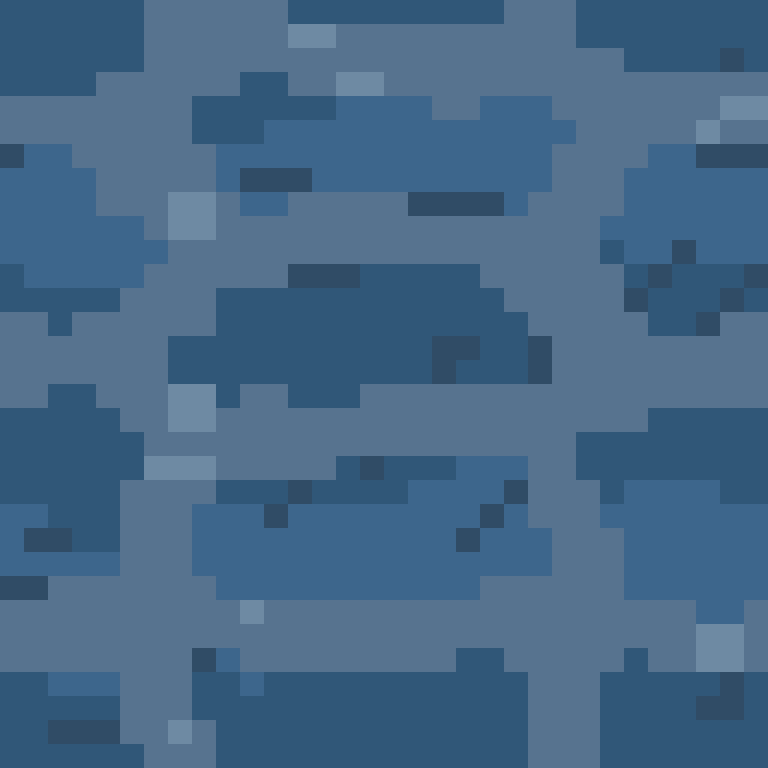
Write a three.js fragment shader that draws this pattern.

```glsl
// Tiling pixel-art water: a pale web of ripples over blue cells with dark flecks and glints.
varying vec2 vUv;

const float TAU = 6.283185;
const float GRID = 32.0;

float hash(float n) {
  return fract(sin(n * 12.9898 + 4.137) * 43758.55);
}

// Shortest offset on the repeating unit square
vec2 wrapped(vec2 d) {
  return d - floor(d + 0.5);
}

// Cell centres: three in the outer column, four in the inner one
vec2 cellCentre(float i) {
  vec2 jitter = 0.03 * (vec2(hash(i + 3.0), hash(i + 17.0)) - 0.5);
  vec2 c = i < 2.5 ? vec2(0.0, 0.015 + i / 3.0) : vec2(0.46, 0.06 + (i - 3.0) / 4.0);
  return c + jitter;
}

// Distance to the nearest border of flattened Voronoi cells
float borderDistance(vec2 p) {
  vec2 flatten2 = vec2(1.0, 4.6);
  vec2 nearest = vec2(0.0);
  float best = 9.0;
  for (int i = 0; i < 7; i++) {
    vec2 d = wrapped(cellCentre(float(i)) - p);
    float s = dot(d * d, flatten2);
    if (s < best) {
      best = s;
      nearest = d;
    }
  }
  float edge = 9.0;
  for (int i = 0; i < 7; i++) {
    vec2 d = wrapped(cellCentre(float(i)) - p);
    vec2 slope = flatten2 * (d - nearest);
    if (dot(slope, slope) > 0.0001) {
      edge = min(edge, 0.5 * (dot(d * d, flatten2) - best) / length(slope));
    }
  }
  return edge;
}

// Short stepped stroke: level, diagonal or upright
float stroke(vec2 block, float id, float slot, float width, float tilt) {
  vec2 start = floor(GRID * vec2(hash(id), fract(slot + 0.05 * hash(id + 0.3))));
  float turn = hash(id + 0.6) + tilt;
  vec2 dir = turn < 0.58 ? vec2(1.0, 0.0) : turn < 0.85 ? vec2(1.0) : vec2(0.0, 1.0);
  float steps = floor(1.0 + 2.4 * hash(id + 0.8));
  vec2 d = GRID * wrapped((block - start) / GRID);
  d -= dir * clamp(floor(dot(d, dir) / dot(dir, dir) + 0.5), 0.0, steps);
  return step(-0.5, d.x) * step(d.x, width - 0.5) * step(abs(d.y), 0.5);
}

void main() {
  vec2 block = floor(fract(vUv) * GRID);
  vec2 p = (block + 0.5) / GRID;

  // Ripple web with wavy, uneven lines
  vec2 bent = p + vec2(0.012 * sin(TAU * (3.0 * p.y + p.x)),
                       0.014 * sin(TAU * (2.0 * p.x + p.y) + 1.0));
  bent.y += 0.007 * sin(TAU * (5.0 * p.x - 2.0 * p.y));
  float halfWidth = 0.047 + 0.007 * sin(TAU * (3.0 * p.x - 2.0 * p.y) + 2.0);
  bool onWeb = borderDistance(bent) < halfWidth;

  // Two broad lighter bands across the cells
  float band = -cos(2.0 * TAU * p.y + 0.5 * sin(TAU * p.x + 0.4));
  band += 0.22 * sin(TAU * (3.0 * p.x + p.y)) + 0.12 * sin(TAU * (5.0 * p.x - 3.0 * p.y));

  // Scattered flecks and glints
  float fleck = 0.0;
  float glint = 0.0;
  for (int i = 0; i < 32; i++) {
    float n = float(i);
    fleck = max(fleck, stroke(block, n + 41.0, n / 32.0, 1.0, 0.0));
    if (i < 17) glint = max(glint, stroke(block, n + 90.0, n / 17.0, 2.0, 0.25));
  }

  vec3 deepBlue = vec3(0.19, 0.34, 0.47);
  vec3 midBlue = vec3(0.24, 0.40, 0.55);
  vec3 shadow = vec3(0.19, 0.30, 0.40);
  vec3 ripple = vec3(0.34, 0.45, 0.56);
  vec3 shine = vec3(0.43, 0.54, 0.64);

  vec3 water = mix(mix(deepBlue, midBlue, step(0.32, band)), shadow, fleck);
  vec3 color = onWeb ? mix(ripple, shine, glint) : water;
  gl_FragColor = vec4(color, 1.0);
}
```
